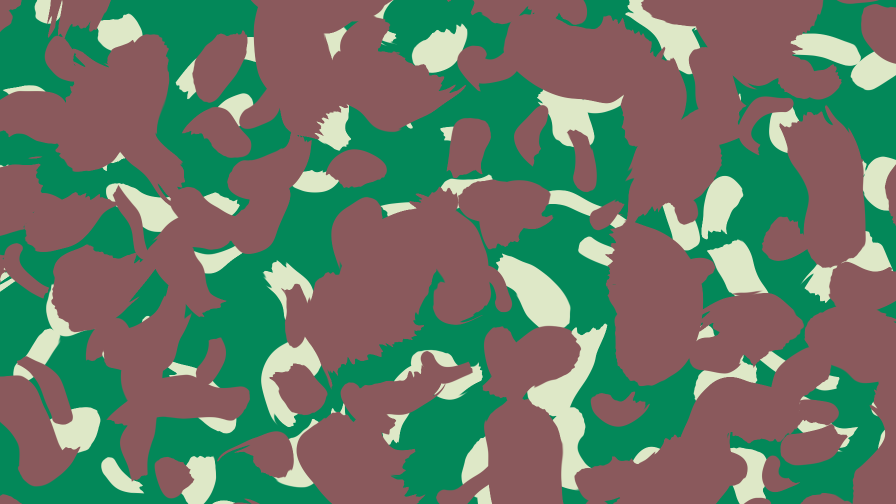
Write a WebGL 1 fragment shader that draws this pattern.

```glsl
precision highp float;
// Camouflage of torn, dry-brushed strokes: cream and mauve daubs over green.

uniform vec2 u_resolution;

const vec3 GREEN = vec3(0.01, 0.535, 0.35);
const vec3 CREAM = vec3(0.87, 0.91, 0.78);
const vec3 MAUVE = vec3(0.54, 0.35, 0.36);

// Per layer: cell size, mean half length, mean half width, dryness
const vec4 BROAD_DAUBS = vec4(0.24, 0.130, 0.066, 0.9);
const vec4 SMALL_DAUBS = vec4(0.16, 0.065, 0.032, 0.9);
const vec4 CREAM_DAUBS = vec4(0.17, 0.076, 0.031, 1.2);

const float BRISTLE_DENSITY = 100.0; // bristles per canvas height
const float BRISTLE_STRETCH = 0.07;  // change along the stroke
const float WOBBLE_SCALE = 15.0;
const float WOBBLE_AMOUNT = 0.03;
const float EDGE_SCRAPE = 0.15;      // bristle marks along the whole stroke
const float MAX_SLANT = 0.6;

vec2 hash22(vec2 p) {
  vec3 q = fract(p.xyx * vec3(0.1031, 0.1030, 0.0973));
  q += dot(q, q.yzx + 33.33);
  return fract((q.xx + q.yz) * q.zy);
}

float noise(vec2 p) {
  vec2 i = floor(p);
  vec2 f = fract(p);
  f *= f * (3.0 - 2.0 * f);
  float low = mix(hash22(i).x, hash22(i + vec2(1.0, 0.0)).x, f.x);
  float high = mix(hash22(i + vec2(0.0, 1.0)).x, hash22(i + 1.0).x, f.x);
  return mix(low, high, f.y);
}

float bristles(vec2 along) {
  vec2 q = along * BRISTLE_DENSITY * vec2(BRISTLE_STRETCH, 1.0);
  return 0.65 * noise(q) + 0.35 * noise(q * 2.3 + 17.0);
}

// Inside depth of one curved stroke: round at its start, ragged at its end
float stroke(vec2 p, vec2 id, vec4 style) {
  vec2 size = hash22(id + 11.0);
  vec2 bend = hash22(id + 23.0);
  vec2 trait = hash22(id + 37.0);
  vec2 offset = 60.0 * hash22(id + 51.0);

  float halfLength = style.y * mix(0.6, 1.4, size.x);
  float halfWidth = style.z * mix(0.5, 1.5, size.y);
  float radius = halfLength * mix(0.6, 3.0, bend.x * bend.x);

  // Uneven outline
  vec2 w = p * WOBBLE_SCALE + offset;
  p += WOBBLE_AMOUNT * (vec2(noise(w), noise(w + 37.0)) - 0.5);

  // Turn, then unroll the arc into distance along and across
  float angle = 6.2832 * bend.y;
  float c = cos(angle);
  float s = sin(angle);
  p = vec2(c * p.x + s * p.y, c * p.y - s * p.x);
  vec2 fromCentre = vec2(p.x, radius - p.y);
  float along = radius * atan(fromCentre.x, fromCentre.y);
  float across = radius - length(fromCentre);

  float startCap = min(along + halfLength - halfWidth, 0.0);
  float body = halfWidth - length(vec2(startCap, across));
  float slant = MAX_SLANT * (2.0 * trait.x - 1.0);
  float depth = min(body, halfLength - along - slant * across);
  if (depth < -0.005) return depth;

  // The brush runs dry towards the end
  float dry = smoothstep(0.0, 1.0, along / halfLength);
  float loss = EDGE_SCRAPE + style.w * dry * mix(0.3, 1.0, trait.y);
  return depth - halfWidth * loss * bristles(vec2(along, across) + offset);
}

// Deepest stroke from the jittered cells around p
float daubs(vec2 p, vec4 style, float seed) {
  vec2 home = floor(p / style.x);
  float depth = -1.0;
  for (int y = -1; y <= 1; y++) {
    for (int x = -1; x <= 1; x++) {
      vec2 cell = home + vec2(float(x), float(y));
      vec2 id = cell + seed;
      vec2 centre = (cell + mix(vec2(0.1), vec2(0.9), hash22(id))) * style.x;
      depth = max(depth, stroke(p - centre, id, style));
    }
  }
  return depth;
}

vec3 paint(vec2 p, float soft) {
  float cream = daubs(p, CREAM_DAUBS, 113.0);
  float mauve = max(daubs(p, BROAD_DAUBS, 271.0), daubs(p, SMALL_DAUBS, 419.0));
  vec3 color = mix(GREEN, CREAM, smoothstep(-soft, soft, cream));
  return mix(color, MAUVE, smoothstep(-soft, soft, mauve));
}

void main() {
  float pixel = 1.0 / u_resolution.y;
  vec3 color = vec3(0.0);
  // Four samples keep the fine bristle marks smooth
  for (int i = 0; i < 4; i++) {
    float k = float(i);
    vec2 shift = vec2(mod(k, 2.0), floor(k * 0.5)) * 0.5 - 0.25;
    color += paint((gl_FragCoord.xy + shift) * pixel, 0.4 * pixel);
  }
  gl_FragColor = vec4(color * 0.25, 1.0);
}
```
